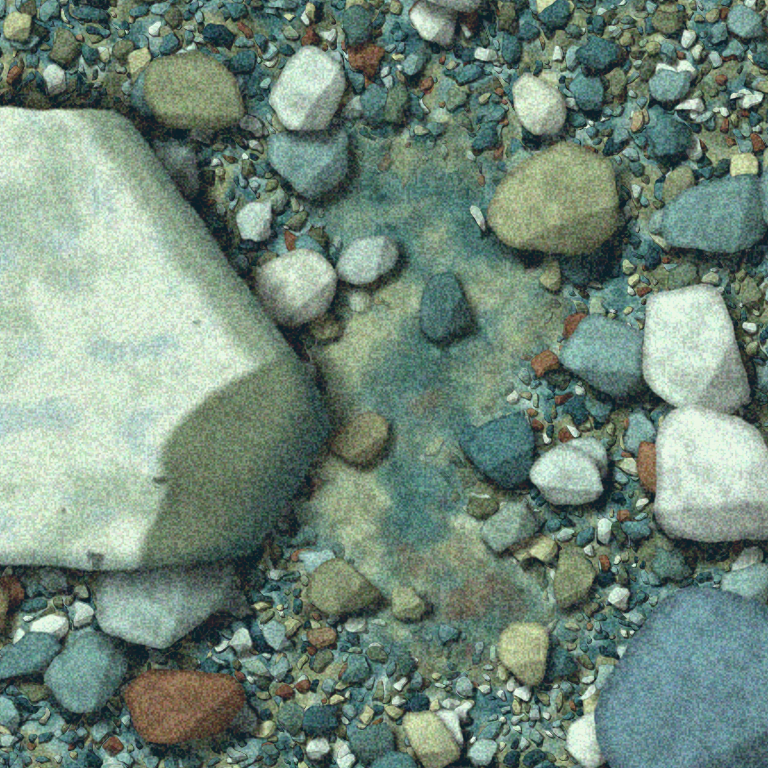
This texture is drawn by a three.js fragment shader. Its source:

```glsl
// Weathered teal riverbed: a large pale boulder beside mud, gravel and scattered stones
varying vec2 vUv;

float hash(vec2 p) {
  vec3 q = fract(p.xyx * 0.1031);
  q += dot(q, q.yzx + 33.33);
  return fract((q.x + q.y) * q.z);
}

float noise(vec2 p) {
  vec2 i = floor(p), f = fract(p);
  f = f * f * (3.0 - 2.0 * f);
  return mix(mix(hash(i), hash(i + vec2(1, 0)), f.x),
             mix(hash(i + vec2(0, 1)), hash(i + vec2(1, 1)), f.x), f.y);
}

float fbm(vec2 p) {
  float sum = 0.0, amp = 0.53;
  for (int i = 0; i < 4; i++) {
    sum += amp * noise(p);
    p = mat2(1.6, 1.2, -1.2, 1.6) * p + 7.3;
    amp *= 0.5;
  }
  return sum;
}

float smoothMax(float a, float b, float k) {
  float h = max(k - abs(a - b), 0.0) / k;
  return max(a, b) + h * h * k * 0.25;
}

// Mineral tint from dark (0) to pale (1), with ochre and rare rust
vec3 mineral(float tone, float hue) {
  vec3 c = mix(vec3(0.13, 0.25, 0.28), vec3(0.29, 0.47, 0.47), smoothstep(0.0, 0.35, tone));
  c = mix(c, vec3(0.49, 0.65, 0.62), smoothstep(0.35, 0.65, tone));
  c = mix(c, vec3(0.80, 0.89, 0.82), smoothstep(0.65, 0.95, tone));
  c = mix(c, vec3(0.60, 0.64, 0.46) * (0.55 + 0.6 * tone), 0.8 * smoothstep(0.5, 0.75, hue));
  return mix(c, vec3(0.47, 0.31, 0.23), 0.75 * smoothstep(0.91, 0.95, hue));
}

// Worn polygon with a random outline
float stoneShape(vec2 p, float r, float seed) {
  float turn = seed * 6.28, d = -r;
  p = mat2(cos(turn), sin(turn), -sin(turn), cos(turn)) * p;
  p.y *= 1.0 + 0.5 * fract(seed * 17.0);
  for (int i = 0; i < 7; i++) {
    float k = float(i), a = (k + 0.6 * hash(vec2(k, seed * 91.0))) * 0.898;
    float reach = r * (0.68 + 0.32 * hash(vec2(seed * 53.0, k + 9.0)));
    d = smoothMax(d, dot(p, vec2(cos(a), sin(a))) - reach, 0.2 * r);
  }
  return d;
}

void paintStone(inout vec3 col, vec2 p, float r, float seed, vec3 tint) {
  if (length(p) > 1.65 * r) return;
  float shadow = stoneShape(p - vec2(0.14, -0.2) * r, r, seed);
  col = mix(col * 0.4, col, smoothstep(-0.1 * r, 0.25 * r, shadow));
  float d = stoneShape(p, r, seed);
  float a = -0.9 + 1.6 * (seed - 0.5);
  float facet = smoothstep(0.25, 0.36, dot(p, vec2(cos(a), sin(a))) / r);
  float shade = 0.98 + 0.14 * dot(p, vec2(-0.6, 0.7)) / r - 0.24 * facet;
  shade *= 1.0 - 0.25 * smoothstep(-0.15 * r, 0.0, d);
  shade *= 0.82 + 0.36 * fbm(p * 45.0 + seed * 80.0);
  col = mix(col, tint * shade, 1.0 - smoothstep(-0.002, 0.002, d));
}

// Winding wash of mud through the middle
float mud(vec2 p) {
  float across = abs(p.x - 0.54 - 0.05 * sin(p.y * 14.0 - 0.8));
  float along = smoothstep(0.08, 0.22, p.y) * (1.0 - smoothstep(0.72, 0.9, p.y));
  return along * (1.0 - smoothstep(0.07, 0.18, across + 0.12 * (fbm(p * 9.0) - 0.5)));
}

void scatter(inout vec3 col, vec2 p, float scale, float density, float pale) {
  vec2 cell = floor(p * scale);
  for (int y = -1; y <= 1; y++) {
    for (int x = -1; x <= 1; x++) {
      vec2 id = cell + vec2(x, y) + scale * 7.0;
      float seed = hash(id), hue = hash(id + 41.7);
      vec2 jitter = vec2(hash(id + 3.1), hash(id + 8.3)) - 0.5;
      vec2 centre = (cell + vec2(x, y) + 0.5 + 0.6 * jitter) / scale;
      float r = (0.3 + 0.33 * hash(id + 15.9)) / scale;
      if (hash(id + 27.2) < density * (1.0 - 0.85 * mud(centre)))
        paintStone(col, p - centre, r, seed, mineral(mix(hash(id + 60.4), 0.95, pale), hue));
    }
  }
}

void paintBoulder(inout vec3 col, vec2 p) {
  float slope = dot(p, vec2(0.82, 0.573)) - 0.624;
  float under = dot(p, vec2(0.874, -0.486)) - 0.161;
  float base = smoothMax(dot(p, vec2(0.2, -0.98)) + 0.206, 0.264 - p.y - 0.045 * p.x, 0.03);
  float d = smoothMax(smoothMax(slope, under, 0.04), smoothMax(base, p.y - 0.86, 0.03), 0.03);
  col *= mix(0.28, 1.0, smoothstep(-0.01, 0.055, d));
  float mottle = fbm(p * 14.0);
  vec3 face = mix(vec3(0.66, 0.76, 0.66), vec3(0.84, 0.92, 0.83), smoothstep(0.25, 0.6, mottle));
  face = mix(face, vec3(0.64, 0.77, 0.76), 0.6 * smoothstep(0.5, 0.75, fbm(p * 22.0 + 5.0)));
  face *= 1.0 - 0.5 * smoothstep(0.76, 0.84, fbm(p * 24.0 + 31.0));
  // Sloping ridge, shaded lower face and dark contact edge
  float ridge = smoothstep(-0.065, -0.035, slope + 0.03 * (mottle - 0.5));
  face = mix(face, vec3(0.50, 0.59, 0.48), 0.8 * ridge);
  float side = -smoothMax(0.19 + 0.2 * (p.y - 0.3) - p.x, p.y - 0.334 - 0.56 * p.x, 0.07);
  face = mix(face, vec3(0.42, 0.49, 0.39) * (0.8 + 0.4 * mottle), smoothstep(-0.008, 0.012, side + 0.02 * (mottle - 0.5)));
  float edge = smoothstep(-0.09, 0.0, under) + 0.6 * smoothstep(-0.03, 0.0, max(slope, base));
  face = mix(face, vec3(0.13, 0.23, 0.24), 0.8 * min(edge, 1.0));
  col = mix(col, face, 1.0 - smoothstep(-0.003, 0.003, d));
}

void main() {
  vec2 bend = vec2(fbm(vUv * 14.0), fbm(vUv * 14.0 + 50.0)) - 0.5;
  vec2 ripple = vec2(noise(vUv * 70.0), noise(vUv * 70.0 + 20.0)) - 0.5;
  vec2 rough = vUv + 0.035 * bend + 0.009 * ripple, p = vUv + 0.012 * bend + 0.002 * ripple;

  // Silt, then gravel from fine to coarse
  vec3 col = mineral(1.3 * fbm(rough * 40.0) - 0.2, fbm(rough * 25.0 + 9.0) + 0.1);
  scatter(col, rough, 62.0, 0.75, 0.0);
  scatter(col, rough, 34.0, 0.6, 0.05);
  vec3 wash = mix(vec3(0.27, 0.44, 0.42), vec3(0.63, 0.70, 0.56), smoothstep(0.3, 0.68, fbm(rough * 11.0)));
  wash = mix(wash, vec3(0.49, 0.39, 0.29), 0.6 * smoothstep(0.64, 0.76, fbm(rough * 9.0 + 70.0)));
  wash *= 0.75 + 0.5 * fbm(rough * 50.0);
  col = mix(col, wash, 0.85 * mud(rough));
  scatter(col, rough, 20.0, 0.4, 0.2);
  scatter(col, p, 11.0, 0.38, 0.4);
  scatter(col, p, 6.0, 0.42, 0.55);

  // Large stones
  paintStone(col, p - vec2(0.93, 0.08), 0.19, 0.37, vec3(0.41, 0.56, 0.59));
  paintStone(col, p - vec2(0.93, 0.375), 0.105, 0.13, vec3(0.83, 0.91, 0.85));
  paintBoulder(col, p);

  // Film grain
  vec3 speck = vec3(noise(vUv * 390.0), noise(vUv * 390.0 + 77.0), noise(vUv * 390.0 + 191.0)) - 0.5;
  col += 0.12 * speck + 0.2 * (noise(vUv * 430.0 + 33.0) - 0.5);
  gl_FragColor = vec4(clamp(col, vec3(0.04, 0.13, 0.16), vec3(0.92, 0.97, 0.9)), 1.0);
}
```
